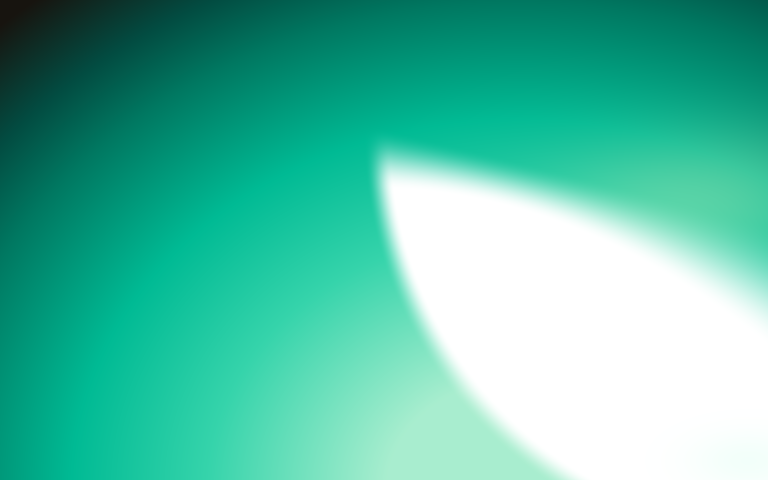
Reproduce this background procedurally as a Shadertoy shader.

```glsl
// Soft emerald gradient with a blurred white blade of light at the lower right.
#define GLOW_CENTER vec2(1.08, -0.02)
#define GLOW_RADII vec2(0.98, 0.8125)
#define BLADE_CENTER vec2(1.633, 0.719)
#define BLADE_RADIUS 0.847
#define BLADE_BLUR 0.028
#define TIP_X 0.79
#define HAZE_CENTER vec2(1.50, 0.60)

const vec3 MINT    = vec3(0.66, 0.93, 0.81);
const vec3 AQUA    = vec3(0.21, 0.83, 0.67);
const vec3 EMERALD = vec3(0.00, 0.73, 0.58);
const vec3 PINE    = vec3(0.00, 0.47, 0.38);
const vec3 DEEP    = vec3(0.01, 0.29, 0.25);
const vec3 NIGHT   = vec3(0.09, 0.08, 0.06);

float ramp(float a, float b, float x) {
    return clamp((x - a) / (b - a), 0.0, 1.0);
}

// Colour by elliptical distance from the glow
vec3 glowColor(float r) {
    vec3 c = mix(MINT, AQUA, ramp(0.28, 0.66, r));
    c = mix(c, EMERALD, ramp(0.66, 0.95, r));
    c = mix(c, PINE, ramp(0.95, 1.25, r));
    c = mix(c, DEEP, ramp(1.25, 1.42, r));
    return mix(c, NIGHT, ramp(1.42, 1.62, r));
}

// Coverage of the blade: crisp arc at left, widening soft slope on top
float bladeMask(vec2 p) {
    float arc = length(p - BLADE_CENTER) - BLADE_RADIUS;
    float inside = 1.0 - smoothstep(-BLADE_BLUR, BLADE_BLUR, arc);
    float u = max(p.x - TIP_X, 0.0);
    float fadeStart = 0.735 - 0.245 * u;
    float fadeEnd = 0.605 - 0.5 * u * u;
    float below = smoothstep(0.0, 1.0, ramp(fadeStart, fadeEnd, p.y));
    return inside * below;
}

void mainImage(out vec4 fragColor, in vec2 fragCoord) {
    vec2 p = fragCoord / iResolution.y;

    // Background glow
    vec3 color = glowColor(length((p - GLOW_CENTER) / GLOW_RADII));

    // Warm haze above the blade
    vec2 h = (p - HAZE_CENTER) / vec2(0.32, 0.14);
    color += vec3(0.27, 0.06, 0.04) * exp(-dot(h, h));

    // White blade, faintly tinted in the lower corner
    vec2 corner = (p - vec2(1.56, 0.04)) / vec2(0.12, 0.06);
    vec3 white = vec3(1.0) - vec3(0.05, 0.0, 0.02) * exp(-dot(corner, corner));
    color = mix(color, white, bladeMask(p));

    fragColor = vec4(clamp(color, 0.0, 1.0), 1.0);
}
```
